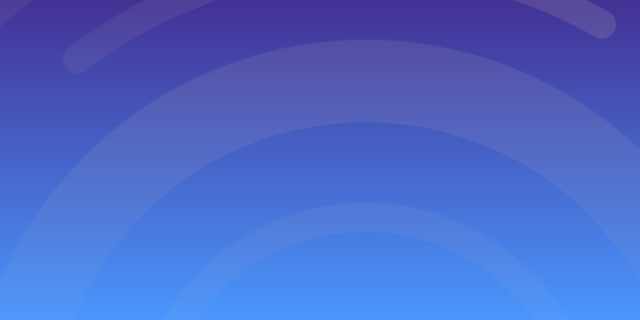
Reproduce this background procedurally as a WebGL 2 fragment shader.

```glsl
#version 300 es
precision highp float;

uniform vec2 u_resolution;
out vec4 fragColor;

// Lengths are in canvas heights, angles in radians from straight up.
#define CENTER vec2(1.143, -0.365)
#define SKY_TOP vec3(0.260, 0.195, 0.580)
#define SKY_BOTTOM vec3(0.290, 0.590, 0.995)
#define BAND_TINT vec3(0.85, 0.77, 0.70)
#define INNER_RING vec2(0.686, 0.0456)
#define WIDE_RING vec2(1.112, 0.129)
#define CAPPED_ARC vec2(1.485, 0.0443)
#define FAR_RING vec2(1.846, 0.130)
#define ARC_ENDS vec2(-0.652, 0.520)
#define FULL_TURN vec2(-3.1416, 3.1416)

// Signed distance to a round-capped arc; band holds mid radius and half width.
float arcDistance(vec2 p, vec2 band, vec2 ends) {
    float angle = clamp(atan(p.x, p.y), ends.x, ends.y);
    return length(p - band.x * vec2(sin(angle), cos(angle))) - band.y;
}

// Antialiased coverage of an arc.
float arcMask(vec2 p, vec2 band, vec2 ends) {
    float edge = 1.0 / u_resolution.y;
    return 1.0 - smoothstep(-edge, edge, arcDistance(p, band, ends));
}

void main() {
    vec2 uv = gl_FragCoord.xy / u_resolution;
    vec2 p = gl_FragCoord.xy / u_resolution.y - CENTER;

    // Vertical sky gradient
    vec3 color = mix(SKY_BOTTOM, SKY_TOP, uv.y);

    // Translucent concentric bands, fading toward the bottom
    float ringAlpha = mix(0.045, 0.11, smoothstep(0.0, 0.75, uv.y));
    float arcAlpha = mix(0.075, 0.15, smoothstep(0.1, 0.9, uv.x));
    float veil = ringAlpha * arcMask(p, INNER_RING, FULL_TURN);
    veil += ringAlpha * arcMask(p, WIDE_RING, FULL_TURN);
    veil += arcAlpha * arcMask(p, CAPPED_ARC, ARC_ENDS);
    veil += 0.075 * arcMask(p, FAR_RING, FULL_TURN);

    fragColor = vec4(mix(color, BAND_TINT, veil), 1.0);
}
```
